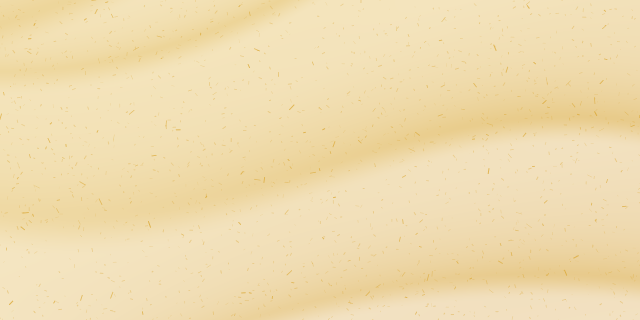
Write a Shadertoy shader that draws this texture.

```glsl
// Soft cream dunes strewn with tiny golden flecks.
// Each dune is a curved crest, crisp on its lower side and fading upward;
// the flecks are short turned strokes, one per jittered cell.

vec3 hash3(vec2 cell) {
    vec3 q = fract(vec3(cell.xyx) * vec3(0.1031, 0.1030, 0.0973));
    q += dot(q, q.yxz + 33.33);
    return fract((q.xxy + q.yzz) * q.zyx);
}

// Shade above a crest: quick rise across the edge, slow decay beyond it
float duneShade(float height, float softness, float reach) {
    float rise = smoothstep(-softness, softness + 0.03, height);
    return rise * exp(-max(height - 0.05, 0.0) / reach);
}

float shadeAt(vec2 p) {
    float x = p.x;
    float right = smoothstep(0.0, 1.8, x);

    float corner = 0.80 * duneShade(p.y - 0.87 - 0.3 * x - 0.2 * x * x, 0.045, 0.15);
    float upper = mix(0.66, 0.8, smoothstep(0.0, 0.6, x))
                * duneShade(p.y - 0.727 - 0.29 * x * x, 0.032, 0.065);
    float middle = mix(0.66, 0.98, right)
                 * duneShade(p.y - 0.42 + 0.163 * cos(1.99 * (x - 0.2)),
                             mix(0.065, 0.035, right), mix(0.25, 0.14, right));
    float lower = mix(0.6, 0.86, right)
                * duneShade(p.y - 0.094 + 0.17 * (x - 1.69) * (x - 1.69), 0.03, 0.13);

    return 1.0 - (1.0 - corner) * (1.0 - upper) * (1.0 - middle) * (1.0 - lower);
}

// Coverage of scattered strokes; density is the chance that a cell holds one
float flecks(vec2 p, float cellSize, float halfLength, float density, float seed) {
    float pixel = 1.0 / iResolution.y;
    vec2 home = floor(p / cellSize);
    float cover = 0.0;
    for (int j = -1; j <= 1; j++) {
        for (int i = -1; i <= 1; i++) {
            vec2 cell = home + vec2(i, j);
            vec3 place = hash3(cell + seed);
            vec3 form = hash3(cell + seed + 57.0);
            vec2 offset = p - (cell + place.xy) * cellSize;
            float angle = 6.2832 * form.x;
            vec2 along = vec2(cos(angle), sin(angle));
            float span = halfLength * mix(0.25, 1.0, form.y * form.y);
            float t = clamp(dot(offset, along), -span, span);
            float d = length(offset - along * t) - mix(0.0006, 0.0015, form.z);
            float stroke = clamp(0.5 - d / pixel, 0.0, 1.0) * mix(0.4, 1.0, form.z);
            cover = max(cover, stroke * step(place.z, density));
        }
    }
    return cover;
}

void mainImage(out vec4 fragColor, in vec2 fragCoord) {
    vec2 p = fragCoord / iResolution.y;
    p.x *= 2.0 * iResolution.y / iResolution.x;

    // Dune shading with faint drifting ripples
    float shade = shadeAt(p);
    float ripple = sin(9.0 * p.y - 3.0 * p.x + sin(2.3 * p.x))
                 + 0.5 * sin(23.0 * p.y - 7.0 * p.x + 2.0 * sin(3.1 * p.x));
    float tone = clamp(shade + 0.02 * ripple + 0.04 * p.x - 0.02, 0.0, 1.0);

    // Rosier cream at lower right, yellower at upper left
    float rosy = smoothstep(-0.3, 1.1, 0.5 * p.x - p.y + 0.3);
    vec3 cream = mix(vec3(0.960, 0.902, 0.755), vec3(0.950, 0.885, 0.765), rosy);
    vec3 sand = mix(vec3(0.920, 0.815, 0.555), vec3(0.905, 0.785, 0.530), rosy);
    vec3 color = mix(cream, sand, tone);

    // Flecks gather where the sand is deeper
    float fine = flecks(p, 0.022, 0.005, 0.30 + 0.25 * shade, 11.0);
    float coarse = flecks(p, 0.045, 0.010, 0.12 + 0.35 * shade, 83.0);
    color = mix(color, vec3(0.88, 0.71, 0.34), 0.55 * fine);
    color = mix(color, vec3(0.85, 0.64, 0.16), 0.75 * coarse);

    fragColor = vec4(color, 1.0);
}
```
